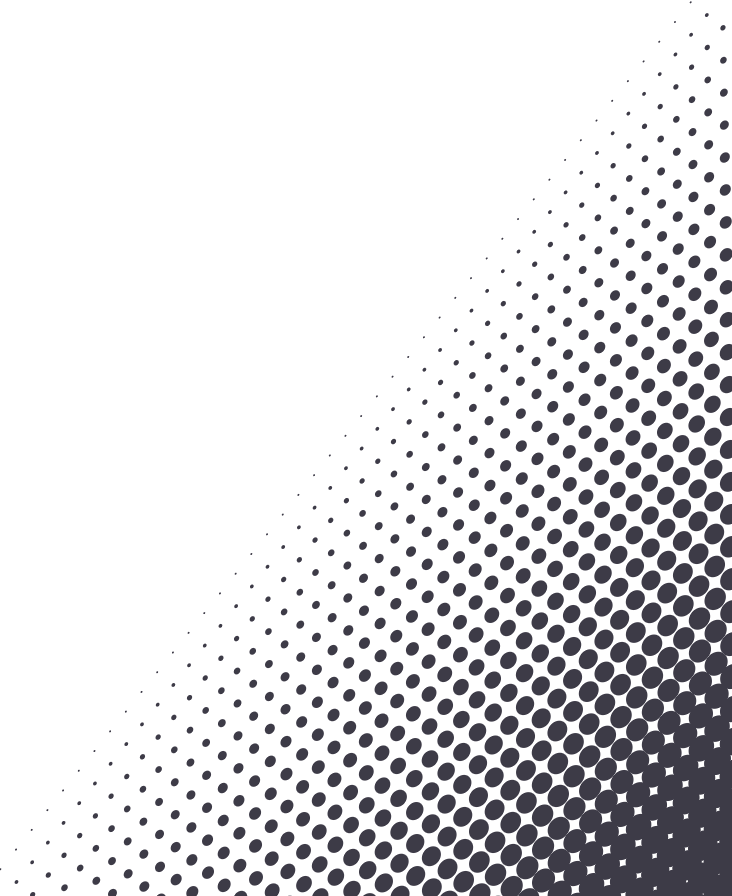
A WebGL 2 fragment shader for this background:

```glsl
#version 300 es
precision highp float;

uniform vec2 u_resolution;
out vec4 outColor;

const vec3 PAPER = vec3(1.0);
const vec3 INK = vec3(0.24, 0.23, 0.28);

// Halftone lattice, in units of the canvas height
const vec2 FIRST_DOT = vec2(0.7708, 0.9974);
const vec2 ACROSS_ROWS = vec2(0.01803, -0.01421);
const vec2 ALONG_ROW = vec2(-0.01751, -0.02199);

// Dot radius in cells: grows row by row, rows before the first are empty
float dotRadius(float row) {
    if (row < -0.5) return -1.0;
    float growth = 0.5 * pow((row + 0.6) / 21.1, 0.7);
    return growth + 0.08 * smoothstep(20.0, 28.0, row);
}

// Signed distance to the union of the nearby dots, in cells
float halftoneDistance(vec2 cell) {
    vec2 nearest = floor(cell + 0.5);
    float dist = 10.0;
    for (int j = -1; j <= 1; j++) {
        for (int i = -1; i <= 1; i++) {
            vec2 center = nearest + vec2(i, j);
            dist = min(dist, length(cell - center) - dotRadius(center.x));
        }
    }
    return dist;
}

// Soft edge one pixel wide
float coverage(float dist, float pixel) {
    return clamp(0.5 - dist / pixel, 0.0, 1.0);
}

void main() {
    vec2 position = gl_FragCoord.xy / u_resolution.y;
    mat2 lattice = mat2(ACROSS_ROWS, ALONG_ROW);
    vec2 cell = inverse(lattice) * (position - FIRST_DOT);

    // Size of a pixel measured in cells
    float pitch = sqrt(abs(determinant(lattice)));
    float pixel = 1.0 / (u_resolution.y * pitch);

    float ink = coverage(halftoneDistance(cell), pixel);
    outColor = vec4(mix(PAPER, INK, ink), 1.0);
}
```
